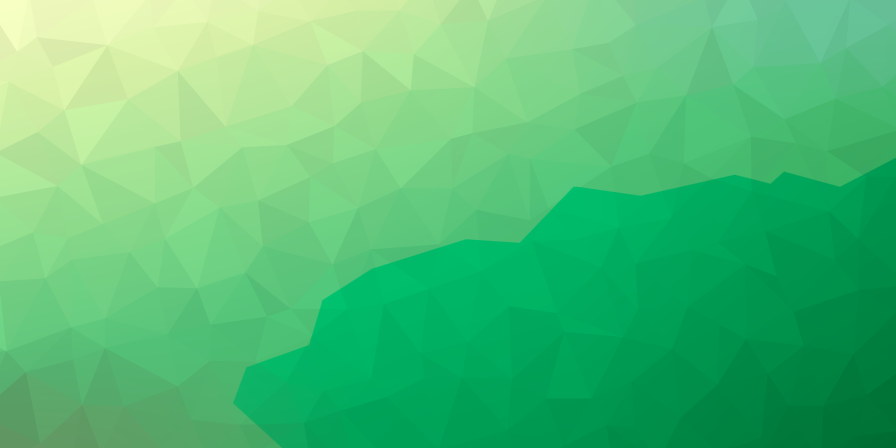
This background is drawn by a Shadertoy shader. Its source:

```glsl
const float CELL = 0.105;
const mat2 TILT = mat2(0.94, -0.34, 0.34, 0.94);

vec2 hash2(vec2 p) {
    p = vec2(dot(p, vec2(127.1, 311.7)), dot(p, vec2(269.5, 183.3)));
    return fract(sin(p) * 43758.55) * 2.0 - 1.0;
}

float gradientNoise(vec2 p) {
    vec2 i = floor(p), f = p - i;
    vec2 u = f * f * (3.0 - 2.0 * f), e = vec2(1, 0);
    return mix(mix(dot(hash2(i), f), dot(hash2(i + e), f - e), u.x),
               mix(dot(hash2(i + e.yx), f - e.yx), dot(hash2(i + 1.0), f - 1.0), u.x), u.y);
}

float ramp(float a, float b, float x) {
    return clamp((x - a) / (b - a), 0.0, 1.0);
}

// Positive inside the deep green region under the jagged ridge
float ridgeDepth(vec2 p) {
    float x = p.x;
    float height = 0.10 + 0.08 * ramp(0.52, 0.55, x) + 0.05 * ramp(0.55, 0.69, x)
        + 0.10 * ramp(0.69, 0.72, x) + 0.07 * ramp(0.72, 0.83, x)
        + 0.066 * ramp(0.83, 1.04, x) - 0.008 * ramp(1.04, 1.16, x)
        + 0.125 * ramp(1.16, 1.28, x) - 0.02 * ramp(1.29, 1.43, x)
        + 0.047 * ramp(1.43, 1.64, x) - 0.02 * ramp(1.64, 1.72, x)
        + 0.027 * ramp(1.72, 1.75, x) - 0.034 * ramp(1.75, 1.875, x)
        + 0.065 * ramp(1.875, 2.0, x);
    return min(height - p.y, x - 0.52 - 1.1 * max(0.1 - p.y, 0.0));
}

// Pale yellow at the upper left, fading to green along curved bands
vec3 lightSlope(vec2 p) {
    float s = p.y - 0.18 * p.x - 0.13 * p.x * p.x;
    vec3 col = mix(vec3(0.22, 0.68, 0.38), vec3(0.31, 0.76, 0.47), ramp(-0.22, 0.15, s));
    col = mix(col, vec3(0.56, 0.86, 0.55), ramp(0.15, 0.48, s));
    col = mix(col, vec3(0.84, 0.94, 0.65), ramp(0.48, 0.78, s));
    col = mix(col, vec3(0.96, 0.98, 0.76), ramp(0.78, 1.0, s));
    float teal = smoothstep(0.7, 1.0, p.y) * smoothstep(0.8, 2.0, p.x);
    return mix(col, vec3(0.42, 0.75, 0.62), 0.85 * teal);
}

// Emerald near the ridge, darkest at the lower right
vec3 deepSlope(vec2 p) {
    float depth = 0.63 - 0.2 * (2.0 - p.x) * (2.0 - p.x) - p.y;
    float shade = 0.95 * max(depth, 0.0) + 0.4 * ramp(1.3, 2.0, p.x);
    return mix(vec3(0.0, 0.74, 0.42), vec3(0.0, 0.42, 0.19), shade);
}

vec3 facetColor(vec2 p, vec2 center, float deep) {
    vec2 q = mix(p, center, 0.7);
    vec3 col = mix(lightSlope(q), deepSlope(q), deep);
    float earth = smoothstep(0.3, -0.05, q.y) * smoothstep(0.85, 0.1, q.x);
    col = mix(col, vec3(0.41, 0.57, 0.38), 0.9 * earth);
    float shade = gradientNoise(center * 13.0 + 4.0);
    return col * (1.0 + mix(0.09, 0.07, deep) * shade);
}

vec2 corner(vec2 id) {
    return id + 0.34 * hash2(id);
}

float edgeDistance(vec2 p, vec2 a, vec2 b) {
    vec2 e = b - a, d = p - a;
    return (e.x * d.y - e.y * d.x) / length(e);
}

float triangleDistance(vec2 p, vec2 a, vec2 b, vec2 c) {
    return min(edgeDistance(p, a, b), min(edgeDistance(p, b, c), edgeDistance(p, c, a)));
}

void mainImage(out vec4 fragColor, in vec2 fragCoord) {
    vec2 p = fragCoord / iResolution.y;
    vec2 g = TILT * p / CELL;
    float pixel = 1.0 / (iResolution.y * CELL);
    float d = ridgeDepth(p);
    float deep = clamp(0.5 + d / max(fwidth(d), 1e-5), 0.0, 1.0);

    // Blend the facets of a jittered lattice by their pixel coverage
    vec4 sum = vec4(lightSlope(p) * (1.0 - deep) + deepSlope(p) * deep, 1.0) * 1e-3;
    for (int j = -1; j <= 1; j++)
    for (int i = -1; i <= 1; i++) {
        vec2 id = floor(g) + vec2(i, j);
        vec2 a = corner(id), b = corner(id + vec2(1, 0));
        vec2 c = corner(id + 1.0), e = corner(id + vec2(0, 1));

        // Split each quad along its shorter diagonal
        if (distance(b, e) < distance(a, c)) {
            vec2 first = a;
            a = b; b = c; c = e; e = first;
        }
        for (int k = 0; k < 2; k++) {
            vec2 u = k == 0 ? b : c, v = k == 0 ? c : e;
            float cover = clamp(0.5 + triangleDistance(g, a, u, v) / pixel, 0.0, 1.0);
            if (cover > 0.0) {
                vec2 center = (a + u + v) / 3.0 * TILT * CELL;
                sum += cover * vec4(facetColor(p, center, deep), 1.0);
            }
        }
    }
    fragColor = vec4(clamp(sum.rgb / sum.a, 0.0, 1.0), 1.0);
}
```
